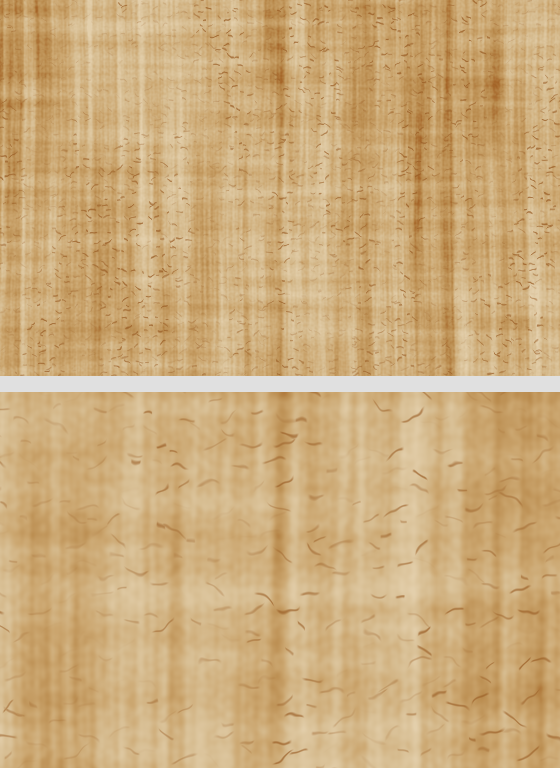
Top, the full canvas; bottom, a detail of the centre.
This texture is drawn by a WebGL 1 fragment shader. Its source:

```glsl
precision highp float;
uniform vec2 u_resolution;

#define WIDE_STRIPS 13.0
#define NARROW_STRIPS 37.0
#define STRIP_CONTRAST 1.8
#define FIBRE_CONTRAST 1.3
#define BAND_CONTRAST 1.3
#define STAIN_STRENGTH 1.5
#define FLECK_CELL vec2(0.027, 0.016)
#define FLECK_REACH 0.011
#define FLECK_WIDTH 0.0011
#define FLECK_STRENGTH 0.75

vec2 hash2(vec2 p) {
  vec3 q = fract(vec3(p.xyx) * vec3(0.1031, 0.1030, 0.0973));
  q += dot(q, q.yzx + 33.33);
  return fract((q.xx + q.yz) * q.zy);
}

float cornerSlope(vec2 cell, vec2 offset) {
  float angle = 6.2832 * hash2(cell).x;
  return dot(vec2(cos(angle), sin(angle)), offset);
}

// Gradient noise, roughly -0.7 to 0.7
float noise(vec2 p) {
  vec2 i = floor(p);
  vec2 f = p - i;
  vec2 u = f * f * f * (f * (f * 6.0 - 15.0) + 10.0);
  vec2 e = vec2(1.0, 0.0);
  float low = mix(cornerSlope(i, f), cornerSlope(i + e, f - e), u.x);
  float high = mix(cornerSlope(i + e.yx, f - e.yx), cornerSlope(i + 1.0, f - 1.0), u.x);
  return mix(low, high, u.y);
}

float stripTone(float id, float seed, float y) {
  return hash2(vec2(id, seed)).x - 0.5 + 0.8 * noise(vec2(id * 7.31 + seed, y * 1.6 + 0.37));
}

// Side-by-side strips of uneven width, some with a dark seam
float strips(float x, float y, float seed, float softness) {
  float id = floor(x);
  float f = x - id;
  vec2 h = hash2(vec2(id, seed + 5.0));
  float seam = f - mix(0.2, 0.8, h.x);
  float tone = mix(stripTone(id - 1.0, seed, y), stripTone(id, seed, y),
                   smoothstep(-softness, softness, seam));
  float rim = exp(-seam * seam / (softness * softness));
  return tone - 0.35 * rim * smoothstep(0.4, 1.0, h.y);
}

// Short, bent, mostly level marks scattered one per cell
float flecks(vec2 p, float pixel) {
  vec2 home = floor(p / FLECK_CELL);
  float ink = 0.0;
  for (int j = -1; j <= 1; j++) {
    for (int i = -1; i <= 1; i++) {
      vec2 cell = home + vec2(float(i), float(j));
      vec2 place = hash2(cell + 3.0);
      vec2 shape = hash2(cell + 91.0);
      vec2 d = p - (cell + 0.5 + 0.9 * (place - 0.5)) * FLECK_CELL;
      float reach = FLECK_REACH * (0.4 + 0.7 * shape.x);
      float curve = d.x * (shape.y - 0.5) * 1.5 + d.x * d.x * (place.x - 0.5) * 80.0;
      float line = 1.0 - smoothstep(0.0, FLECK_WIDTH + pixel, abs(d.y - curve));
      line *= 1.0 - smoothstep(0.6 * reach, reach, abs(d.x));
      ink = max(ink, line * smoothstep(0.15, 0.9, fract(place.y * 7.0 + shape.x)));
    }
  }
  return ink;
}

// Tone is centred on 0, with a spread near 1
vec3 papyrus(float tone) {
  vec3 umber = vec3(0.65, 0.40, 0.16);
  vec3 ochre = vec3(0.73, 0.55, 0.31);
  vec3 straw = vec3(0.797, 0.652, 0.437);
  vec3 cream = vec3(0.845, 0.745, 0.575);
  vec3 pale = vec3(0.89, 0.81, 0.67);
  vec3 c = mix(umber, ochre, clamp((tone + 2.8) / 1.3, 0.0, 1.0));
  c = mix(c, straw, clamp((tone + 1.5) / 1.5, 0.0, 1.0));
  c = mix(c, cream, clamp(tone / 1.5, 0.0, 1.0));
  return mix(c, pale, clamp((tone - 1.5) / 1.5, 0.0, 1.0));
}

void main() {
  vec2 p = gl_FragCoord.xy / u_resolution.y;
  float pixel = 1.0 / u_resolution.y;

  // Slight lean and drift of the vertical grain
  float x = p.x + 0.02 * noise(p * vec2(2.3, 1.1) + 4.7) + 0.002 * noise(p * vec2(9.0, 8.0));

  // Strips, streaks and fine fibres
  float tone = 0.22 + STRIP_CONTRAST * strips(x * WIDE_STRIPS, p.y, 11.0, 0.07);
  tone += 1.0 * strips(x * NARROW_STRIPS + 0.4, p.y, 47.0, 0.16);
  tone += 1.4 * noise(vec2(x * 23.0, p.y * 1.3 + 8.2));
  tone += FIBRE_CONTRAST * noise(vec2(x * 72.0, p.y * 2.6 + 3.4));
  tone += FIBRE_CONTRAST * 0.8 * noise(vec2(x * 148.0, p.y * 4.5 + 6.1));

  // Level bands of the layer beneath, broad mottling and grain
  tone += BAND_CONTRAST * noise(vec2(p.x * 1.4 + 2.6, p.y * 21.0));
  tone += BAND_CONTRAST * 0.7 * noise(vec2(p.x * 3.2 + 9.3, p.y * 58.0));
  tone += 1.4 * noise(p * vec2(1.6, 1.2) + 15.3);
  tone += 0.7 * noise(p * 130.0);

  // Rusty stains running along the grain
  float stain = smoothstep(0.22, 0.55, noise(vec2(x * 15.0 + 31.7, p.y * 1.5 + 2.4)));
  tone -= STAIN_STRENGTH * stain;

  // Flecks gather in some strips
  vec2 wobble = 0.004 * vec2(noise(p * 75.0 + 7.7), noise(p * 85.0 + 40.2));
  float crowd = smoothstep(-0.3, 0.3, noise(vec2(x * 9.0 + 5.5, p.y * 1.8)));
  float ink = flecks(p + wobble, pixel) * mix(0.25, 1.0, crowd) * FLECK_STRENGTH;

  vec3 color = mix(papyrus(tone), vec3(0.60, 0.36, 0.14), ink);
  gl_FragColor = vec4(color, 1.0);
}
```
